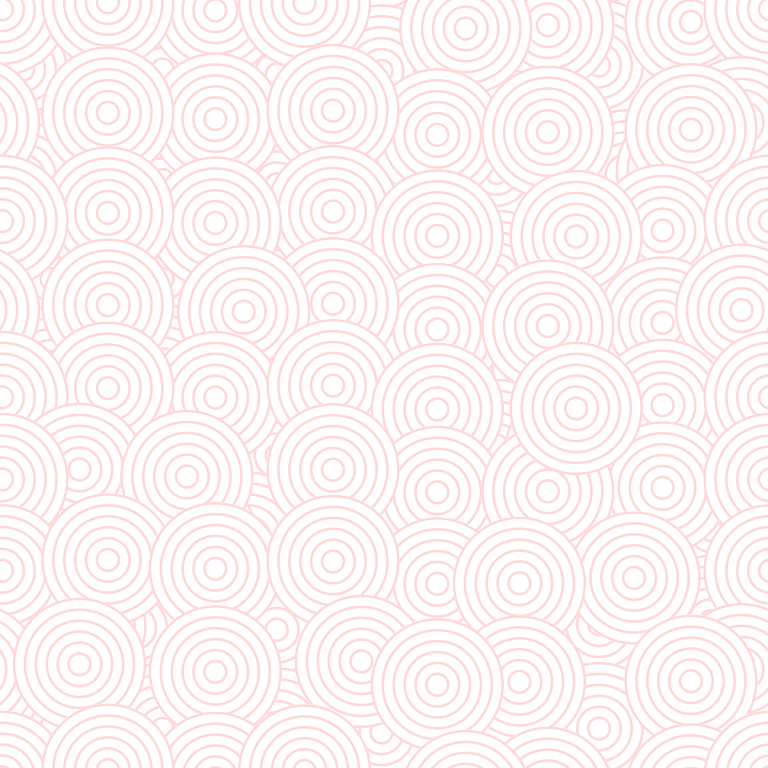
A three.js fragment shader for this pattern:

```glsl
// Overlapping discs of concentric pink rings, scattered on a loose grid over white.
#define GRID vec2(7.0, 8.0)    // columns and rows of discs
#define RINGS 6.0              // rings per disc
#define RING_STEP 0.0142       // distance between rings
#define LINE_HALF 0.00165      // half the line width
#define ROW_WAVE 0.024         // slow change of the row spacing
#define COLUMN_DROP 0.035      // random drop of each column
#define SIDE_STEP 0.037        // sideways shift of the stray discs
#define STRAY_SHARE 0.32       // share of discs that are shifted
#define STACK_MIX 1.3          // randomness of the stacking order
#define LINE_COLOR vec3(1.0, 0.845, 0.845)

varying vec2 vUv;

float hash(vec2 p) {
  vec3 q = fract(vec3(p.xyx) * 0.1031);
  q += dot(q, q.yzx + 33.33);
  return fract((q.x + q.y) * q.z);
}

// Centre of the disc in a grid cell; hashes wrap so the pattern tiles.
vec2 discCentre(vec2 cell, float seed) {
  vec2 id = mod(cell, GRID) + seed;
  vec2 centre = cell / GRID;
  centre.y += ROW_WAVE * sin(6.28319 * cell.y / GRID.y);
  centre.y -= COLUMN_DROP * hash(vec2(id.x, seed + 71.0));
  centre.y += 0.006 * (hash(id + 13.0) - 0.5);
  centre.x += 0.014 * (hash(vec2(id.x, seed + 37.0)) - 0.5);
  float side = hash(id + 5.0) < 0.5 ? -1.0 : 1.0;
  centre.x += side * SIDE_STEP * step(hash(id + 23.0), STRAY_SHARE);
  return centre;
}

// Keeps the two topmost discs at a point as (stack order, distance).
void stackLayer(vec2 p, float seed, float base, float reach,
                inout vec2 top, inout vec2 under) {
  vec2 home = floor(p * GRID + 0.5);
  for (int j = -1; j <= 1; j++) {
    for (int i = -1; i <= 1; i++) {
      vec2 cell = home + vec2(float(i), float(j));
      float d = distance(p, discCentre(cell, seed));
      float order = base - cell.y + STACK_MIX * hash(mod(cell, GRID) + seed + 51.0);
      if (d < reach) {
        if (order > top.x) {
          under = top;
          top = vec2(order, d);
        } else if (order > under.x) {
          under = vec2(order, d);
        }
      }
    }
  }
}

// Line coverage of the rings at distance d from a disc centre.
float ringInk(float d, float soft) {
  float ring = clamp(floor(d / RING_STEP + 0.5), 1.0, RINGS);
  float gap = abs(d - ring * RING_STEP);
  return 1.0 - smoothstep(LINE_HALF - soft, LINE_HALF + soft, gap);
}

void main() {
  float soft = 0.6 * fwidth(vUv.x);
  float edge = RINGS * RING_STEP + LINE_HALF;
  vec2 top = vec2(-1000.0, 1.0);
  vec2 under = top;

  // Main discs, then a buried half-shifted layer that fills the gaps.
  stackLayer(vUv, 3.0, 0.0, edge + soft, top, under);
  stackLayer(vUv + 0.5 / GRID, 29.0, -100.0, edge + soft, top, under);

  // The top disc hides the one below, with a smooth rim.
  float cover = 1.0 - smoothstep(edge - soft, edge + soft, top.y);
  float ink = mix(ringInk(under.y, soft), ringInk(top.y, soft), cover);
  gl_FragColor = vec4(mix(vec3(1.0), LINE_COLOR, ink), 1.0);
}
```
